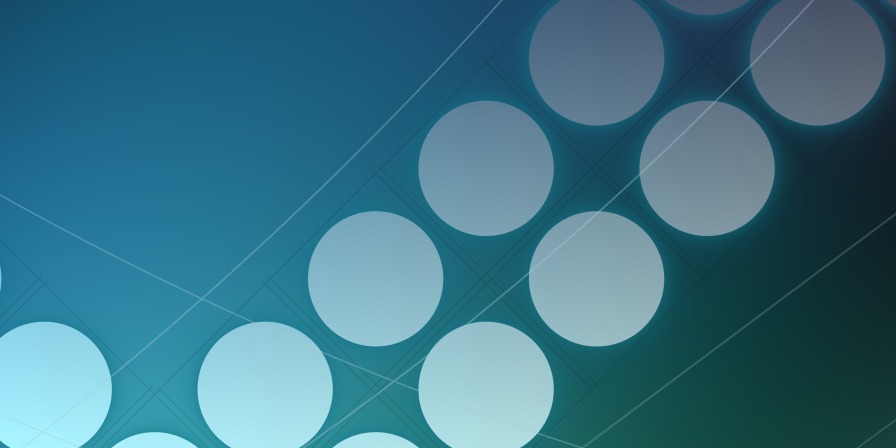
Reproduce this background procedurally as a WebGL 2 fragment shader.

```glsl
#version 300 es
precision highp float;
// Staggered pale discs with cyan glows and thin arcs over a teal gradient.
uniform vec2 u_resolution;
out vec4 outColor;

const float STEP = 0.2466;
const float RADIUS = 0.151;
const vec2 ANCHOR = vec2(0.8385, 0.3776);

// Smooth cubic through four evenly spaced colours, t in 0..3
vec3 cubicRamp(vec3 a, vec3 b, vec3 c, vec3 d, float t) {
    float t1 = t - 1.0, t2 = t - 2.0, t3 = t - 3.0;
    return -a * t1 * t2 * t3 / 6.0 + b * t * t2 * t3 / 2.0
         - c * t * t1 * t3 / 2.0 + d * t * t1 * t2 / 6.0;
}

// Smooth parabola through three colours, t in 0..1
vec3 quadRamp(vec3 a, vec3 b, vec3 c, float t) {
    return a * (2.0 * t - 1.0) * (t - 1.0) + b * 4.0 * t * (1.0 - t)
         + c * t * (2.0 * t - 1.0);
}

vec3 backdrop(vec2 p) {
    float t = p.x * 1.5;
    vec3 top = cubicRamp(vec3(0.08, 0.29, 0.40), vec3(0.09, 0.34, 0.47),
                         vec3(0.12, 0.24, 0.37), vec3(0.13, 0.16, 0.24), t);
    vec3 middle = cubicRamp(vec3(0.13, 0.44, 0.59), vec3(0.14, 0.45, 0.56),
                            vec3(0.08, 0.30, 0.36), vec3(0.06, 0.13, 0.15), t);
    vec3 bottom = cubicRamp(vec3(0.22, 0.58, 0.66), vec3(0.20, 0.60, 0.63),
                            vec3(0.10, 0.37, 0.35), vec3(0.09, 0.26, 0.24), t);
    return quadRamp(bottom, middle, top, p.y);
}

vec3 discColor(vec2 p) {
    vec3 tint = mix(vec3(0.70, 0.87, 0.88), vec3(0.26, 0.37, 0.48), p.y);
    return tint + (p.x - 1.2) * vec3(0.03, -0.08, -0.12);
}

// Two full diagonals, plus a short block at the lower left
bool hasDisc(vec2 cell) {
    return cell.y < 1.5 && (cell.y > -0.5 || cell.x < -1.5);
}

vec2 toLattice(vec2 p) {
    vec2 q = p - ANCHOR;
    return vec2(q.x + q.y, q.x - q.y) / (2.0 * STEP);
}

vec2 discCenter(vec2 cell) {
    return ANCHOR + STEP * vec2(cell.x + cell.y, cell.x - cell.y);
}

float stroke(float dist, float halfWidth, float px) {
    return 1.0 - smoothstep(halfWidth - 0.5 * px, halfWidth + 0.7 * px, abs(dist));
}

// Signed distance to a shallow arc from a to b, bulging sideways by sag
float arcDistance(vec2 p, vec2 a, vec2 b, float sag) {
    vec2 along = b - a;
    float t = dot(p - a, along) / dot(along, along);
    vec2 normal = normalize(vec2(-along.y, along.x));
    return dot(p - a, normal) - sag * 4.0 * t * (1.0 - t);
}

void main() {
    vec2 p = gl_FragCoord.xy / u_resolution.y;
    float px = 1.0 / u_resolution.y;
    vec3 color = backdrop(p);

    // Nearest discs: coverage and surrounding glow
    vec2 lattice = toLattice(p);
    vec2 home = round(lattice);
    float cover = 0.0, glow = 0.0;
    for (int k = 0; k < 9; k++) {
        vec2 cell = home + vec2(k % 3 - 1, k / 3 - 1);
        if (!hasDisc(cell)) continue;
        float d = length(p - discCenter(cell)) - RADIUS;
        cover = max(cover, 1.0 - smoothstep(-0.7 * px, 0.7 * px, d));
        glow = max(glow, exp(-max(d, 0.0) / 0.022));
    }
    color = mix(color, vec3(0.07, 0.46, 0.54), 0.5 * glow);

    // Faint paired seams between the lattice cells
    vec2 edge = (0.5 - abs(lattice - home)) * STEP * 1.414;
    float seam = max(stroke(edge.x - 0.008, 0.0008, px), stroke(edge.y - 0.008, 0.0008, px));
    color *= 1.0 - (hasDisc(home) ? 0.14 : 0.0) * seam;

    color = mix(color, discColor(p), cover);

    // Long pale arcs crossing the whole field
    float lines = stroke(arcDistance(p, vec2(0.05, 0.0), vec2(1.12, 1.0), -0.033), 0.0016, px);
    lines = max(lines, stroke(arcDistance(p, vec2(0.0, 0.565), vec2(1.30, 0.0), -0.036), 0.0014, px));
    lines = max(lines, stroke(arcDistance(p, vec2(0.677, 0.0), vec2(1.815, 1.0), -0.040), 0.0018, px));
    lines = max(lines, 0.6 * stroke(arcDistance(p, vec2(1.30, 0.0), vec2(2.0, 0.523), 0.0), 0.0022, px));
    lines = max(lines, 0.6 * stroke(arcDistance(p, vec2(1.914, 0.0), vec2(2.0, 0.063), 0.0), 0.0016, px));
    lines = max(lines, stroke(arcDistance(p, vec2(0.0, 0.075), vec2(0.182, 0.0), 0.0), 0.0014, px));
    color = mix(color, vec3(0.66, 0.79, 0.82), 0.36 * lines);

    outColor = vec4(clamp(color, 0.0, 1.0), 1.0);
}
```
